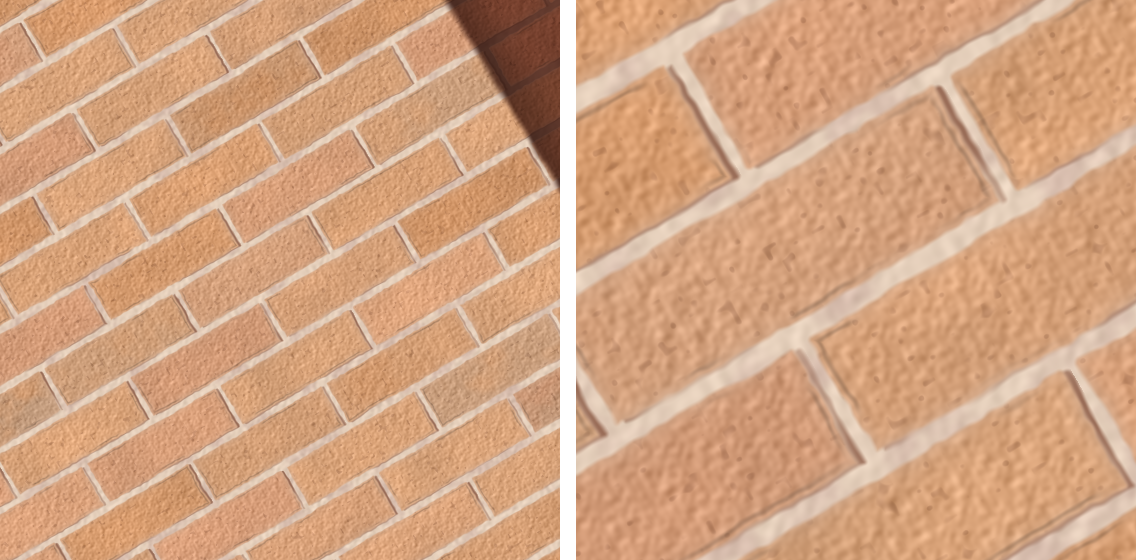
Left, the full canvas; right, a detail of the centre.
Reproduce this texture procedurally as a three.js fragment shader.

```glsl
// Sunlit brick wall in running bond, turned about thirty degrees, with pale mortar.
// Canvas points are rotated into wall space, split into courses and bricks by
// floor, and each brick is a rounded box with noise grain; a cast shadow ends it.

varying vec2 vUv;

const float WALL_ANGLE = 0.5306;
const vec2 BRICK_PITCH = vec2(0.276, 0.0926);    // brick plus joint: length, height
const vec2 WALL_ORIGIN = vec2(0.013, 0.0456);
const vec2 JOINT_HALF = vec2(0.0056, 0.0064);    // half widths of head and bed joints
const float EDGE_SOFT = 0.0018;

const vec3 CLAY = vec3(0.838, 0.630, 0.468);
const vec3 CLAY_ORANGE = vec3(0.825, 0.590, 0.410);
const vec3 CLAY_PINK = vec3(0.832, 0.608, 0.468);
const vec3 CLAY_GREY = vec3(0.725, 0.580, 0.465);
const vec3 MORTAR = vec3(0.900, 0.815, 0.735);
const vec3 MORTAR_LILAC = vec3(0.825, 0.715, 0.660);
const vec3 RIM_DUST = vec3(0.830, 0.680, 0.570);
const vec3 CREVICE = vec3(0.570, 0.385, 0.300);
const vec3 SHADOW_TINT = vec3(0.510, 0.380, 0.350);

float hash(vec2 p) {
  return fract(sin(dot(p, vec2(127.1, 311.7))) * 43758.5453);
}

float noise(vec2 p) {
  vec2 i = floor(p);
  vec2 f = fract(p);
  f = f * f * (3.0 - 2.0 * f);
  float bottom = mix(hash(i), hash(i + vec2(1.0, 0.0)), f.x);
  float top = mix(hash(i + vec2(0.0, 1.0)), hash(i + vec2(1.0, 1.0)), f.x);
  return mix(bottom, top, f.y);
}

float fbm(vec2 p) {
  float sum = 0.0;
  float gain = 0.5;
  for (int i = 0; i < 4; i++) {
    sum += gain * noise(p);
    p = p * 2.03 + 17.3;
    gain *= 0.5;
  }
  return sum;
}

float roundedBox(vec2 p, vec2 halfSize, float radius) {
  vec2 d = abs(p) - halfSize + radius;
  return length(max(d, 0.0)) + min(max(d.x, d.y), 0.0) - radius;
}

// x runs along the courses, y runs down across them
vec2 toWall(vec2 uv, float angle) {
  vec2 p = vec2(uv.x, 1.0 - uv.y);
  float c = cos(angle);
  float s = sin(angle);
  return vec2(c * p.x - s * p.y, s * p.x + c * p.y);
}

// Half-brick stagger, with a slip that resets after course 8
float courseShift(float course) {
  float slip = smoothstep(5.0, 8.0, course) * step(course, 8.5);
  return 0.5 * mod(course, 2.0) - 0.10 * slip;
}

// Relief lit from the upper left, as the slope of a height field
float relief(vec2 p, float scale) {
  return noise(p * scale) - noise(p * scale + vec2(0.45, 0.55));
}

vec3 brickColor(vec2 id, vec2 wall) {
  float kind = hash(id + 3.1);
  float blotch = fbm(wall * 13.0 + id * 5.0);
  vec3 color = mix(CLAY, CLAY_ORANGE, smoothstep(0.60, 1.0, kind));
  color = mix(color, CLAY_PINK, 1.0 - smoothstep(0.1, 0.45, kind));
  float grey = smoothstep(0.78, 0.98, hash(id + 8.6));
  color = mix(color, CLAY_GREY, grey * smoothstep(0.25, 0.60, blotch));
  color *= 0.985 + 0.04 * hash(id + 1.9) + 0.15 * (blotch - 0.47);
  // Sandy grain and scattered pits
  color += 0.09 * relief(wall, 140.0) + 0.10 * relief(wall + 3.7, 250.0);
  float pits = smoothstep(0.78, 0.95, noise(wall * 170.0 + 31.0));
  return color * (1.0 - 0.14 * pits * vec3(0.8, 1.0, 1.1));
}

void main() {
  vec2 wall = toWall(vUv, WALL_ANGLE);

  // Brick cell and its local position
  vec2 cell = (wall - WALL_ORIGIN) / BRICK_PITCH;
  float course = floor(cell.y);
  cell.x -= courseShift(course);
  vec2 id = floor(cell);
  vec2 local = (fract(cell) - 0.5) * BRICK_PITCH;

  // Worn brick outline
  float wear = 0.0026 * (noise(wall * 30.0) - 0.5) + 0.0022 * (noise(wall * 130.0) - 0.5);
  vec2 halfSize = 0.5 * BRICK_PITCH - JOINT_HALF;
  float edge = roundedBox(local, halfSize, 0.002) + wear;
  float brickMask = 1.0 - smoothstep(-EDGE_SOFT, EDGE_SOFT, edge);

  // Mortar, with a crevice on the far side of each brick, deepest in head joints
  vec3 mortar = mix(MORTAR, MORTAR_LILAC, 0.8 * smoothstep(0.40, 0.75, fbm(wall * 32.0)));
  mortar += 0.08 * relief(wall, 150.0);
  float castEdge = roundedBox(local - vec2(0.0042, 0.0020), halfSize, 0.002) + wear;
  float crevice = 1.0 - smoothstep(-0.0020, 0.0015, castEdge);
  float headJoint = smoothstep(-0.002, 0.002, abs(local.x) - halfSize.x);
  float patches = smoothstep(0.25, 0.70, noise(wall * 22.0 + 9.0));
  mortar = mix(mortar, CREVICE, crevice * mix(0.65 * patches, 0.45 + 0.45 * patches, headJoint));

  // Brick face, dusted with mortar along its rim
  vec3 brick = brickColor(id, wall);
  float dust = exp(min(edge, 0.0) / 0.0055) * (0.35 + 0.5 * noise(wall * 45.0));
  brick = mix(brick, RIM_DUST, dust);
  // Broken dark line just inside the rim
  float rimLine = smoothstep(0.0025, 0.0, abs(edge + 0.0040));
  brick *= 1.0 - 0.16 * rimLine * smoothstep(0.50, 0.80, noise(wall * 27.0 + 5.0));
  vec3 color = mix(mortar, brick, brickMask);

  // Soft-edged shadow over the upper right corner, with dimmed joints
  float shadowSide = dot(vUv - vec2(0.794, 1.0), normalize(vec2(0.341, 0.206)));
  float shadow = smoothstep(-0.008, 0.009, shadowSide + 0.004 * (noise(wall * 40.0) - 0.5));
  vec3 tint = SHADOW_TINT * mix(0.82, 1.08, smoothstep(0.0, 0.09, shadowSide));
  vec3 shaded = mix(color, CREVICE, 0.60 * (1.0 - brickMask)) * tint;
  gl_FragColor = vec4(clamp(mix(color, shaded, shadow), 0.0, 1.0), 1.0);
}
```
